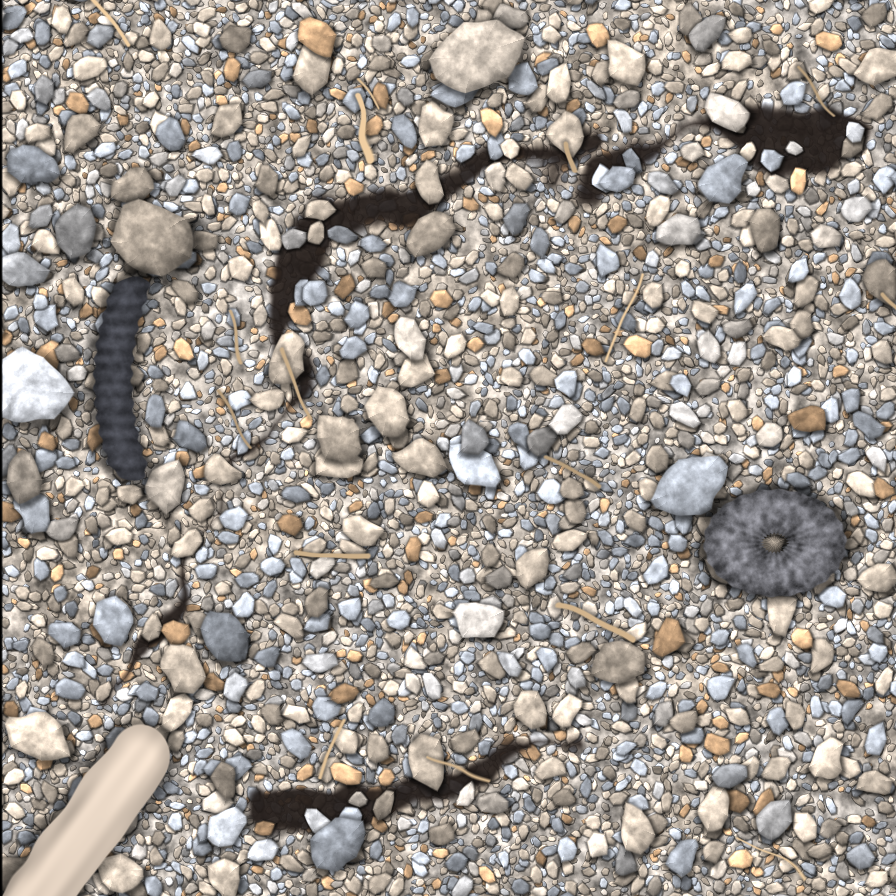
This texture is drawn by a three.js fragment shader. Its source:

```glsl
// Dry stony soil with cracks, straw, a wooden stick and two dark caterpillars.
varying vec2 vUv;

#define EDGE 0.0028
#define SHADOW 0.42
#define FACET 0.24
#define ROUGHNESS 0.62
#define CRACK_WIDTH 0.021
#define STRAWS 16
#define WARM vec3(1.02, 0.95, 0.87)
#define COOL vec3(0.92, 0.95, 1.00)
#define OCHRE vec3(1.04, 0.85, 0.66)
#define STRAW vec3(0.86, 0.74, 0.58)
#define PIT vec3(0.13, 0.105, 0.095)

float hash(vec2 p) {
  vec3 q = fract(p.xyx * 0.1031);
  q += dot(q, q.yzx + 33.33);
  return fract((q.x + q.y) * q.z);
}

float noise(vec2 p) {
  vec2 i = floor(p), f = fract(p);
  f = f * f * (3.0 - 2.0 * f);
  return mix(mix(hash(i), hash(i + vec2(1, 0)), f.x),
             mix(hash(i + vec2(0, 1)), hash(i + vec2(1, 1)), f.x), f.y);
}

float fbm(vec2 p) {
  float sum = 0.0, amp = 0.5;
  for (int i = 0; i < 4; i++) {
    sum += amp * noise(p);
    p = mat2(1.6, 1.2, -1.2, 1.6) * p + 7.3;
    amp *= 0.5;
  }
  return sum / 0.9375;
}

float segment(vec2 p, vec2 a, vec2 b) {
  vec2 d = b - a;
  return length(p - a - d * clamp(dot(p - a, d) / dot(d, d), 0.0, 1.0));
}

float cover(float d) { return 1.0 - smoothstep(-EDGE * 0.5, EDGE * 0.5, d); }

// One layer of scattered angular stones laid over the colour below
vec3 stones(vec3 col, vec2 p, float scale, float share, float seed) {
  vec2 g = p * scale, cell = floor(g);
  float grain = 1.0 + ROUGHNESS * (fbm(p * 85.0 + seed) - 0.5);
  for (int j = -1; j <= 1; j++) for (int i = -1; i <= 1; i++) {
    vec2 spot = cell + vec2(i, j), id = spot + seed * 31.0;
    vec2 centre = spot + 0.2 + 0.6 * vec2(hash(id + 3.0), hash(id + 11.0));
    float patchy = 0.55 + 0.9 * noise(centre / scale * 6.0 + seed);
    if (hash(id + 23.0) > share * patchy) continue;

    float radius = mix(0.28, 0.5, hash(id + 41.0));
    float turn = 6.2832 * hash(id + 57.0);
    vec2 axis = vec2(cos(turn), sin(turn)), q = g - centre;
    q = vec2(dot(q, axis) * 0.85, dot(q, vec2(-axis.y, axis.x)) * 1.2) / radius;
    float rim = 0.0;
    vec2 face = vec2(0.0);
    for (int k = 0; k < 7; k++) {
      float n = float(k);
      float a = (n + 0.7 * hash(id + 71.0 + n)) * 0.8976;
      vec2 dir = vec2(cos(a), sin(a));
      float reach = dot(q, dir) / (0.75 + 0.3 * hash(id + 97.0 + n));
      if (reach > rim) { rim = reach; face = dir; }
    }
    rim = mix(rim, length(q), 0.25);
    face = face.x * axis + face.y * vec2(-axis.y, axis.x);

    float lit = 1.0 + FACET * dot(face, vec2(-0.5, 0.86)) * smoothstep(0.3, 0.95, rim);
    lit *= 1.0 - 0.25 * smoothstep(0.75, 1.05, rim);
    vec3 hue = mix(WARM, COOL, smoothstep(0.4, 0.75, hash(id + 131.0)));
    hue = mix(hue, OCHRE, step(0.91, hash(id + 149.0)));
    vec3 stone = hue * mix(0.55, 1.0, hash(id + 163.0)) * lit * grain;
    float blur = EDGE * scale / radius;
    float drop = rim + 0.12 * dot(face, vec2(-0.5, 0.86));
    col *= mix(SHADOW, 1.0, smoothstep(0.95, 1.35, drop));
    col = mix(col, stone, 1.0 - smoothstep(1.0 - blur * 0.5, 1.0 + blur * 0.5, rim));
  }
  return col;
}

// Broken dark cracks between the clods
float cracks(vec2 p) {
  vec2 w = p + 0.09 * (vec2(fbm(p * 9.0), fbm(p * 9.0 + 40.0)) - 0.5);
  float d = segment(w, vec2(0.66, 0.85), vec2(0.37, 0.75));
  d = min(d, segment(w, vec2(0.37, 0.75), vec2(0.29, 0.52)));
  d = min(d, segment(w, vec2(0.29, 0.52), vec2(0.14, 0.24)));
  d = min(d, segment(w, vec2(0.32, 0.09), vec2(0.66, 0.18)));
  d = min(d, segment(w, vec2(0.66, 0.82), vec2(0.95, 0.85)));
  float width = CRACK_WIDTH * (1.7 * noise(p * 13.0 + 5.0) - 0.15);
  return 1.0 - smoothstep(width - 0.006, width + 0.008, d);
}

vec3 straws(vec3 col, vec2 p) {
  for (int i = 0; i < STRAWS; i++) {
    vec2 id = vec2(float(i) * 7.0, 19.0);
    vec2 a = vec2(hash(id), hash(id + 5.0));
    float turn = 6.2832 * hash(id + 9.0);
    vec2 b = a + vec2(cos(turn), sin(turn)) * mix(0.03, 0.1, hash(id + 13.0));
    float d = segment(p + 0.012 * (noise(p * 25.0) - 0.5), a, b) - mix(0.001, 0.0035, hash(id + 17.0));
    col *= mix(0.7, 1.0, smoothstep(0.0, 0.006, d));
    col = mix(col, STRAW * mix(0.8, 1.15, hash(id + 29.0)), cover(d));
  }
  return col;
}

// A straight and a curled caterpillar, both ringed and speckled
vec3 caterpillars(vec3 col, vec2 p) {
  float speck = fbm(p * 130.0);
  vec2 q = p - vec2(0.126 + 1.9 * (p.y - 0.575) * (p.y - 0.575), 0.0);
  float d = segment(q, vec2(0.0, 0.485), vec2(0.0, 0.672)) - 0.021 - 0.0015 * sin(p.y * 380.0);
  float tone = 0.12 + 0.16 * speck + 0.09 * smoothstep(0.0, 0.02, -d) + 0.02 * sin(p.y * 380.0);
  col *= mix(0.5, 1.0, smoothstep(0.0, 0.016, d));
  col = mix(col, tone * vec3(0.96, 0.98, 1.08), cover(d));

  vec2 r = (p - vec2(0.865, 0.394)) * vec2(0.92, 1.22);
  float ring = sin(atan(r.y, r.x) * 22.0);
  d = abs(length(r) - 0.043) - 0.03 - 0.001 * ring;
  tone = 0.1 + 0.45 * speck + 0.18 * smoothstep(0.0, 0.025, -d) + 0.025 * ring;
  col *= mix(0.4, 1.0, smoothstep(0.0, 0.018, d));
  return mix(col, tone * vec3(0.98, 0.98, 1.03), cover(d));
}

void main() {
  vec2 p = vUv;
  vec2 warped = p + 0.008 * (vec2(noise(p * 45.0), noise(p * 45.0 + 60.0)) - 0.5);

  // Soil and gravel, from fine to coarse
  vec3 col = mix(WARM, COOL, 0.4 * noise(p * 12.0)) * (0.25 + 0.95 * fbm(p * 75.0));
  col = stones(col, warped, 88.0, 0.85, 1.0);
  col = stones(col, warped, 54.0, 0.7, 2.0);
  col = mix(col, PIT, 0.93 * cracks(p));
  col = stones(col, warped, 32.0, 0.42, 3.0);
  col = stones(col, warped, 18.0, 0.27, 4.0);
  col = stones(col, warped, 10.0, 0.12, 5.0);
  col *= 0.9 + 0.3 * fbm(p * 190.0);

  // Things lying on top
  col = straws(col, p);
  float stick = segment(p, vec2(0.155, 0.155), vec2(0.02, -0.03)) - 0.032 - 0.006 * noise(p * 30.0);
  float fibre = noise(vec2(dot(p, vec2(0.81, -0.59)) * 90.0, dot(p, vec2(0.59, 0.81)) * 9.0));
  col *= mix(0.5, 1.0, smoothstep(0.0, 0.02, stick));
  vec3 wood = vec3(0.92, 0.85, 0.78) * (0.7 + 0.2 * fibre + 0.16 * smoothstep(0.0, 0.025, -stick));
  col = mix(col, wood, cover(stick));
  col = caterpillars(col, p);

  col *= smoothstep(0.001, 0.004, p.x);
  gl_FragColor = vec4(clamp(col, 0.0, 1.0), 1.0);
}
```
